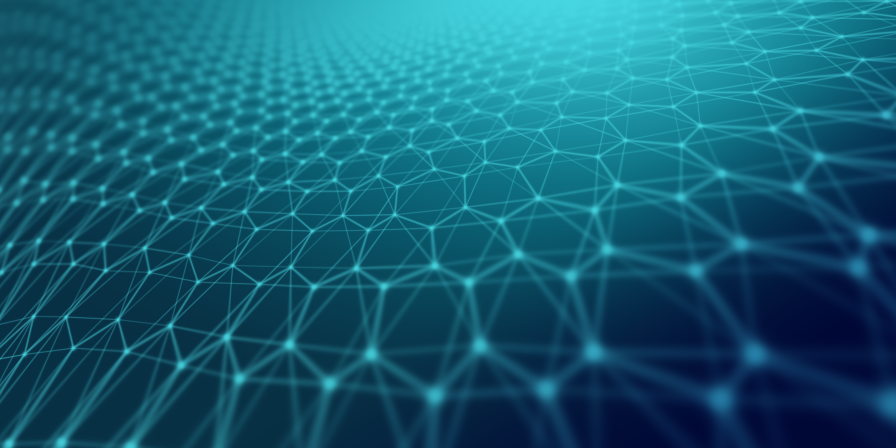
Reproduce this background procedurally as a Shadertoy shader.

```glsl
// A glowing honeycomb net seen in perspective over a teal to navy backdrop.
// Each pixel finds its net cell, projects the nearby nodes back to the canvas,
// and sums soft links and dots whose blur grows away from a focal band.

const float FOCUS = 0.49;                   // depth where the net is sharp
const vec3 DEEP  = vec3(0.03, 0.19, 0.27);
const vec3 TEAL  = vec3(0.04, 0.48, 0.55);
const vec3 GLOW  = vec3(0.28, 0.84, 0.89);
const vec3 NAVY  = vec3(0.00, 0.03, 0.21);
const vec3 LINK  = vec3(0.28, 0.85, 0.89);
const vec3 LINK_BLUE = vec3(0.16, 0.56, 0.72);

vec2 hash22(vec2 p) {
    vec3 q = fract(vec3(p.xyx) * vec3(0.1031, 0.1030, 0.0973));
    q += dot(q, q.yzx + 33.33);
    return fract((q.xx + q.yz) * q.zy);
}

// Curl of the far side, strongest at the left
float curl(float x) {
    return mix(0.62, 0.10, smoothstep(0.0, 1.0, x));
}

// Downward sag of the net toward the left edge
float sag(float x) {
    float q = max(0.8 - x, 0.0);
    return 0.25 * q * q;
}

// Distance below the tilted horizon
float depthAt(vec2 p) {
    return 0.345 * (p.x - 0.964) + 0.939 * (1.081 - p.y);
}

// Canvas position to net position
vec2 canvasToNet(vec2 p) {
    float t = depthAt(p + vec2(0.0, sag(p.x)));
    float k = curl(p.x);
    float w = 0.772 / (0.5 * (t + sqrt(t * t + k * k)));
    float s = p.x * w - 0.849;
    return vec2(4.677 * s - 4.512 * (w - 1.0), 2.422 * s + 3.270 * (w - 1.0));
}

// Net position to canvas position (xy) and depth (z)
vec3 netToCanvas(vec2 n) {
    float w = max(1.0 - 0.0924 * n.x + 0.1784 * n.y, 0.12);
    float x = (0.1247 * n.x + 0.1721 * n.y + 0.849) / w;
    float bent = 0.772 / w, k = curl(x);
    float t = bent - k * k / (4.0 * bent);
    vec2 p = vec2(x, 1.081 - (t - 0.345 * (x - 0.964)) / 0.939 - sag(x));
    return vec3(p, depthAt(p));
}

// Each cell owns a lower node (rise 0) and an upper node (rise 1)
vec3 node(vec2 cell, float rise) {
    vec2 jitter = (hash22(cell + 57.0 * rise) - 0.5) * 0.18;
    return netToCanvas(vec2(cell.x + 0.5 * cell.y, 1.5 * cell.y + rise) + jitter);
}

// Sharp inside a narrow band, softer outside it
float blurAt(float depth) {
    float off = depth - FOCUS;
    return max(abs(off) - 0.04, 0.0) * (off > 0.0 ? 0.028 : 0.019);
}

float softLink(vec2 p, vec3 a, vec3 b, float thickness, float pixel) {
    vec2 ab = b.xy - a.xy, ap = p - a.xy;
    float h = clamp(dot(ap, ab) / max(dot(ab, ab), 1e-7), 0.0, 1.0);
    float depth = mix(a.z, b.z, h), blur = blurAt(depth);
    float core = thickness * clamp(depth, 0.3, 1.3);
    float width = max(core + blur, 0.7 * pixel);
    float d = length(ap - ab * h) / width;
    return exp(-d * d) * core / (core + 0.4 * blur);
}

float softDot(vec2 p, vec3 n, float pixel) {
    float blur = blurAt(n.z);
    float core = 0.010 * clamp(n.z, 0.25, 1.3);
    float d = length(p - n.xy) / max(core + 1.4 * blur, pixel);
    return exp(-d * d) * core / (core + 0.8 * blur);
}

// Honeycomb links, fainter cross links and node dots
float net(vec2 p, float pixel) {
    vec2 g = canvasToNet(p);
    float row = g.y / 1.5;
    vec2 home = vec2(floor(g.x - 0.5 * row + 0.5), floor(row));
    float sum = 0.0;
    for (int j = -1; j <= 1; j++) {
        for (int i = -1; i <= 1; i++) {
            vec2 cell = home + vec2(i, j);
            vec3 low = node(cell, 0.0), high = node(cell, 1.0);
            vec3 upRight = node(cell + vec2(0, 1), 0.0);
            vec3 upLeft = node(cell + vec2(-1, 1), 0.0);
            vec3 lowNext = node(cell + vec2(1, 0), 0.0);
            vec3 highNext = node(cell + vec2(1, 0), 1.0);
            vec3 highUp = node(cell + vec2(0, 1), 1.0);

            float comb = softLink(p, low, high, 0.0044, pixel)
                       + softLink(p, high, upRight, 0.0044, pixel)
                       + softLink(p, high, upLeft, 0.0044, pixel);
            vec2 fade = 0.3 + 0.5 * hash22(cell + 19.0);
            float cross = fade.x * softLink(p, low, lowNext, 0.0028, pixel)
                        + fade.y * softLink(p, high, highNext, 0.0028, pixel)
                        + fade.x * softLink(p, low, upRight, 0.0028, pixel)
                        + fade.y * softLink(p, low, upLeft, 0.0028, pixel)
                        + fade.x * softLink(p, high, highUp, 0.0028, pixel);
            float dots = softDot(p, low, pixel) + softDot(p, high, pixel);
            sum += 0.75 * comb + 0.75 * cross + 0.95 * dots;
        }
    }
    return 1.0 - exp(-sum);
}

void mainImage(out vec4 fragColor, in vec2 fragCoord) {
    // Canvas 2 wide and 1 high
    vec2 p = fragCoord / iResolution.xy * vec2(2.0, 1.0);

    // Backdrop: top glow fading to teal, navy at the lower right
    float d = length((p - vec2(1.28, 1.06)) * vec2(0.8, 1.2));
    float navy = smoothstep(0.3, 1.12, 0.7 * p.x - p.y);
    vec3 color = mix(TEAL, DEEP, smoothstep(0.25, 1.25, d));
    color = mix(mix(color, GLOW, exp(-8.0 * d * d)), NAVY, navy);

    // Net, dimmer in the far left corner
    float strength = mix(0.3, 0.95, smoothstep(0.95, 0.45, p.y - 0.3 * p.x));
    strength *= net(p, 1.0 / iResolution.y);
    fragColor = vec4(mix(color, mix(LINK, LINK_BLUE, navy), strength), 1.0);
}
```
